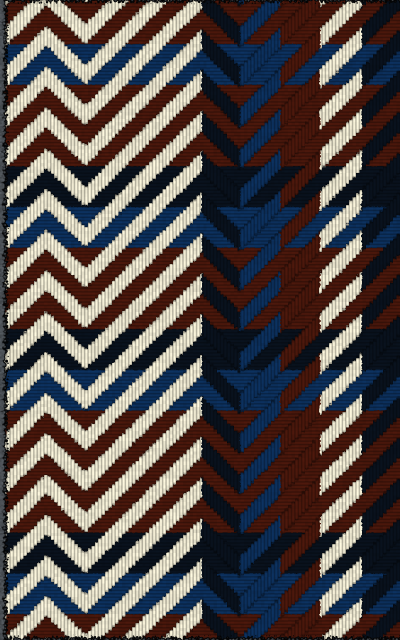
Give the GLSL for this pattern, as a WebGL 2 fragment shader.

```glsl
#version 300 es
precision highp float;
// Woven wool cloth: coloured warp and weft bands in a zigzag twill, with frayed edges.
uniform vec2 u_resolution;
out vec4 outColor;

const vec2 BANDS = vec2(9.83, 15.72);   // colour bands across and down the canvas
const vec2 ORIGIN = vec2(0.164, 0.634); // first warp edge and first weft edge
const float THREADS = 12.0;             // threads in one band

const vec3 CREAM = vec3(0.90, 0.88, 0.79);
const vec3 RED = vec3(0.275, 0.086, 0.042);
const vec3 NAVY = vec3(0.033, 0.065, 0.108);
const vec3 BLUE = vec3(0.044, 0.178, 0.345);
const vec3 FLOOR_GREY = vec3(0.29, 0.31, 0.33);

float hash(vec2 p) {
  p = fract(p * vec2(0.1031, 0.1137));
  p += dot(p, p.yx + 33.33);
  return fract((p.x + p.y) * p.x * 17.3);
}

// Distance to the nearest scattered point
float cellular(vec2 p) {
  vec2 cell = floor(p);
  float nearest = 2.0;
  for (int j = -1; j <= 1; j++) {
    for (int i = -1; i <= 1; i++) {
      vec2 c = cell + vec2(i, j);
      vec2 point = c + vec2(hash(c + 40.0), hash(c + 91.0));
      nearest = min(nearest, distance(p, point));
    }
  }
  return nearest;
}

// Vertical thread colours, left to right
vec3 warpColor(float x) {
  vec3 c = CREAM;
  c = mix(c, NAVY, step(4.79, x));
  c = mix(c, BLUE, step(5.73, x));
  c = mix(c, RED, step(6.72, x));
  c = mix(c, CREAM, step(7.70, x));
  return mix(c, NAVY, step(8.72, x));
}

// Horizontal bands: blue, navy, red, red, with one extra red band low down
vec3 weftColor(float y) {
  float band = floor(y);
  float k = mod(band - step(3.0, band), 4.0);
  if (k < 0.5) return BLUE;
  return k < 1.5 && band < 13.5 ? NAVY : RED;
}

// Height of the twill line, which turns down over two strips
float twillHeight(float x) {
  return x - 2.0 * clamp(x - 0.98, 0.0, 0.95)
           - 2.0 * clamp(x - 4.79, 0.0, 0.94);
}

// Rounded light across one thread
float rib(float t) {
  return 0.70 + 0.38 * sin(3.14159 * fract(t));
}

vec3 weave(vec2 p, float fuzz) {
  vec2 thread = floor(p * THREADS);
  float column = (thread.x + 0.5) / THREADS;
  float jitter = 0.035 * (hash(thread + 200.0) - 0.5) + 0.04 * fuzz;
  float phase = fract(p.y - twillHeight(column) + 0.03 + jitter);
  bool warpOnTop = phase < 0.5;

  // Threads dip into shade where they pass under
  float dip = min(abs(phase - 0.5), min(phase, 1.0 - phase));
  float shade = mix(0.62, 1.0, smoothstep(0.0, 0.055, dip));
  shade *= rib((warpOnTop ? p.x : p.y) * THREADS);
  shade *= 0.95 + 0.10 * hash(thread + 300.0);

  vec3 yarn = warpOnTop ? warpColor(p.x + 0.06 * fuzz) : weftColor(p.y + 0.03 * fuzz);
  return yarn * shade;
}

vec3 scene(vec2 uv) {
  vec2 p = uv * BANDS;
  float fuzz = cellular(p * 13.0) - 0.5;

  // Ragged left, lower and upper edges over a dark floor
  float inside = min(p.x - ORIGIN.x, min(p.y - 0.06, BANDS.y - 0.04 - p.y));
  inside += 0.14 * fuzz;
  vec3 ground = FLOOR_GREY * (0.85 + 0.3 * hash(floor(p * 24.0)));
  ground = mix(ground, vec3(0.01, 0.012, 0.015), smoothstep(-0.11, -0.03, inside));
  return mix(ground, weave(p - ORIGIN, fuzz), smoothstep(-0.02, 0.02, inside));
}

void main() {
  // Four samples smooth the thread edges
  vec3 sum = vec3(0.0);
  for (int i = 0; i < 4; i++) {
    vec2 offset = vec2(i % 2, i / 2) * 0.5 - 0.25;
    sum += scene((gl_FragCoord.xy + offset) / u_resolution);
  }
  outColor = vec4(sum * 0.25, 1.0);
}
```
